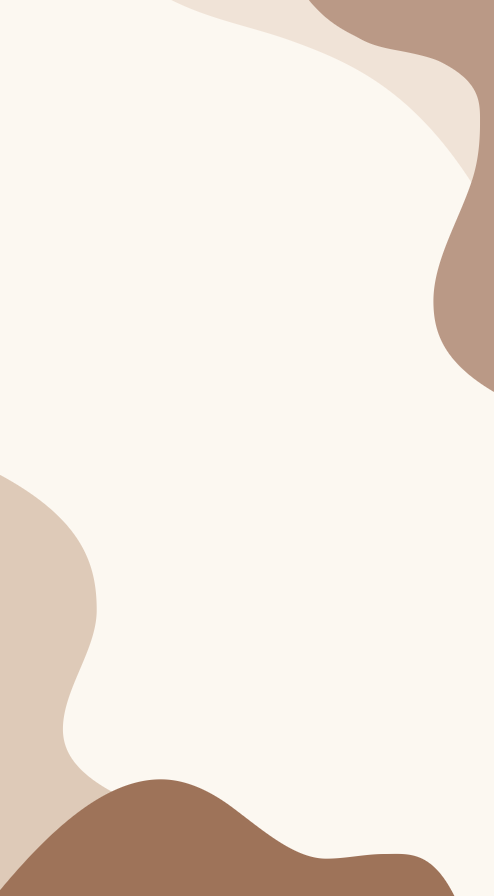
Write a WebGL 1 fragment shader that draws this background.

```glsl
precision highp float;
// Soft organic waves in browns and creams at the corners of a pale backdrop.

uniform vec2 u_resolution;

// Cubic between two knots (position, value, slope), straight beyond them.
// Returns the value and the slope at s.
vec2 span(float s, vec3 a, vec3 b) {
  float w = b.x - a.x;
  float k = clamp((s - a.x) / w, 0.0, 1.0);
  float j = 1.0 - k;
  float value = mix(a.y, b.y, k * k * (3.0 - 2.0 * k))
              + w * k * j * (a.z * j - b.z * k)
              + a.z * min(s - a.x, 0.0) + b.z * max(s - b.x, 0.0);
  float slope = 6.0 * k * j * (b.y - a.y) / w
              + a.z * j * (1.0 - 3.0 * k) + b.z * k * (3.0 * k - 2.0);
  return vec2(value, slope);
}

// Coverage below a curve, smoothed across one pixel along its normal.
float below(float v, vec2 curve, float pixel) {
  return clamp((curve.x - v) / (pixel * sqrt(1.0 + curve.y * curve.y)) + 0.5, 0.0, 1.0);
}

// Upper cream sweep: depth from the top as a function of x.
vec2 creamEdge(float x) {
  vec3 middle = vec3(2.5, 0.35, 0.36);
  return x < middle.x ? span(x, vec3(1.47, 0.0, 0.5), middle)
                      : span(x, middle, vec3(4.05, 1.57, 1.55));
}

// Right-hand wave: x as a function of depth from the top.
vec2 roseEdge(float depth) {
  vec3 shoulder = vec3(0.30, 3.03, 2.0);
  vec3 shelf = vec3(0.43, 3.40, 5.5);
  vec3 turn = vec3(0.53, 3.78, 2.0);
  vec3 bulge = vec3(1.05, 4.12, 0.0);
  vec3 slant = vec3(1.55, 4.05, -0.33);
  vec3 belly = vec3(2.58, 3.72, 0.0);
  if (depth < shoulder.x) return span(depth, vec3(0.0, 2.65, 0.85), shoulder);
  if (depth < shelf.x) return span(depth, shoulder, shelf);
  if (depth < turn.x) return span(depth, shelf, turn);
  if (depth < bulge.x) return span(depth, turn, bulge);
  if (depth < slant.x) return span(depth, bulge, slant);
  if (depth < belly.x) return span(depth, slant, belly);
  return span(depth, belly, vec3(3.36, 4.24, 1.7));
}

// Left-hand wave: x as a function of height.
vec2 sandEdge(float y) {
  vec3 waist = vec3(1.43, 0.54, 0.0);
  vec3 crest = vec3(2.45, 0.83, 0.0);
  if (y < waist.x) return span(y, vec3(0.9, 0.95, -1.8), waist);
  if (y < crest.x) return span(y, waist, crest);
  return span(y, crest, vec3(3.61, 0.0, -1.85));
}

// Bottom hill: height as a function of x.
vec2 hillEdge(float x) {
  vec3 summit = vec3(1.38, 1.0, 0.0);
  vec3 descent = vec3(2.0, 0.755, -0.75);
  vec3 dip = vec3(2.8, 0.32, 0.0);
  vec3 rise = vec3(3.3, 0.36, 0.0);
  if (x < summit.x) return span(x, vec3(0.0, 0.05, 1.2), summit);
  if (x < descent.x) return span(x, summit, descent);
  if (x < dip.x) return span(x, descent, dip);
  if (x < rise.x) return span(x, dip, rise);
  return span(x, rise, vec3(3.9, 0.0, -2.0));
}

void main() {
  // The canvas spans 4.24 by 7.68 units.
  vec2 p = gl_FragCoord.xy / u_resolution * vec2(4.24, 7.68);
  float depth = 7.68 - p.y;
  float pixel = 4.24 / u_resolution.x;

  // Layers from back to front.
  vec3 color = vec3(0.99, 0.972, 0.945);
  color = mix(color, vec3(0.942, 0.892, 0.843), below(depth, creamEdge(p.x), pixel));
  color = mix(color, vec3(0.73, 0.60, 0.525), 1.0 - below(p.x, roseEdge(depth), pixel));
  color = mix(color, vec3(0.87, 0.792, 0.72), below(p.x, sandEdge(p.y), pixel));
  color = mix(color, vec3(0.62, 0.45, 0.35), below(p.y, hillEdge(p.x), pixel));

  gl_FragColor = vec4(color, 1.0);
}
```
